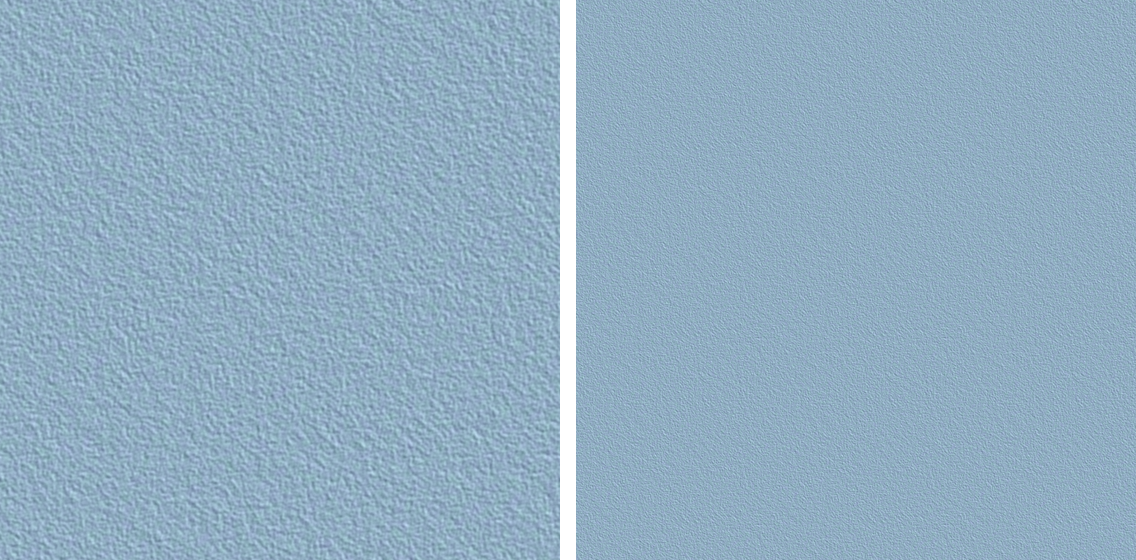
Left: one tile. Right: repeated 3 by 3.
This texture is drawn by a Shadertoy shader. Its source:

```glsl
const vec3 BASE_BLUE = vec3(0.564, 0.678, 0.759);
const vec3 RELIEF_TONE = vec3(0.95, 1.0, 0.99);
const vec3 GREEN_TINT = vec3(-0.007, 0.010, -0.012);
const vec2 LIGHT_STEP = vec2(0.0016, 0.0016);
const float RELIEF_STRENGTH = 0.124;
const float TAU = 6.2831853;

float hash(ivec2 cell, int seed) {
    uint h = uint(cell.x) * 1597334677u ^ uint(cell.y) * 3812015801u;
    h ^= uint(seed) * 2654435769u;
    h = (h ^ (h >> 16)) * 2246822519u;
    h = (h ^ (h >> 13)) * 3266489917u;
    h ^= h >> 16;
    return float(h >> 8) / 16777216.0;
}

// Brings a corner of the turned lattice back into the first tile
ivec2 wrapCorner(vec2 corner, mat2 lattice) {
    vec2 tile = floor(corner * lattice / dot(lattice[0], lattice[0]) + 0.00001);
    return ivec2(round(corner - lattice * tile));
}

// Height of a randomly tilted plane through one lattice corner
float cornerSlope(vec2 corner, vec2 offset, mat2 lattice, int seed) {
    float angle = TAU * hash(wrapCorner(corner, lattice), seed);
    return dot(vec2(cos(angle), sin(angle)), offset);
}

// Gradient noise on a turned lattice; a whole-number axis makes it tile
float tileNoise(vec2 uv, vec2 axis, int seed) {
    mat2 lattice = mat2(axis.x, axis.y, -axis.y, axis.x);
    vec2 p = lattice * uv;
    vec2 i = floor(p);
    vec2 f = p - i;
    vec2 w = f * f * f * (f * (f * 6.0 - 15.0) + 10.0);
    vec2 right = vec2(1.0, 0.0);
    vec2 up = vec2(0.0, 1.0);
    float low = mix(cornerSlope(i, f, lattice, seed),
                    cornerSlope(i + right, f - right, lattice, seed), w.x);
    float high = mix(cornerSlope(i + up, f - up, lattice, seed),
                     cornerSlope(i + 1.0, f - 1.0, lattice, seed), w.x);
    return mix(low, high, w.y);
}

// Plaster surface: faint swells, grains and fine grit
float plasterHeight(vec2 uv) {
    return 0.5 * tileNoise(uv, vec2(17.0, 13.0), 1)
         + 0.6 * tileNoise(uv, vec2(38.0, 21.0), 2)
         + 0.85 * tileNoise(uv, vec2(59.0, 61.0), 3)
         + 1.0 * tileNoise(uv, vec2(103.0, 81.0), 4)
         + 0.5 * tileNoise(uv, vec2(97.0, 159.0), 5);
}

// Slope of the surface along the diagonal light
float emboss(vec2 uv, vec2 lightStep) {
    return plasterHeight(uv - lightStep) - plasterHeight(uv + lightStep);
}

// Faint drift between violet and green
float tintDrift(vec2 uv) {
    return 2.0 * (tileNoise(uv, vec2(31.0, 20.0), 6)
                + tileNoise(uv, vec2(43.0, 57.0), 7));
}

void mainImage(out vec4 fragColor, in vec2 fragCoord) {
    vec2 uv = fragCoord / iResolution.xy;
    float relief = emboss(uv, LIGHT_STEP) * RELIEF_STRENGTH;
    vec3 color = BASE_BLUE + RELIEF_TONE * relief + GREEN_TINT * tintDrift(uv);
    fragColor = vec4(clamp(color, 0.0, 1.0), 1.0);
}
```
